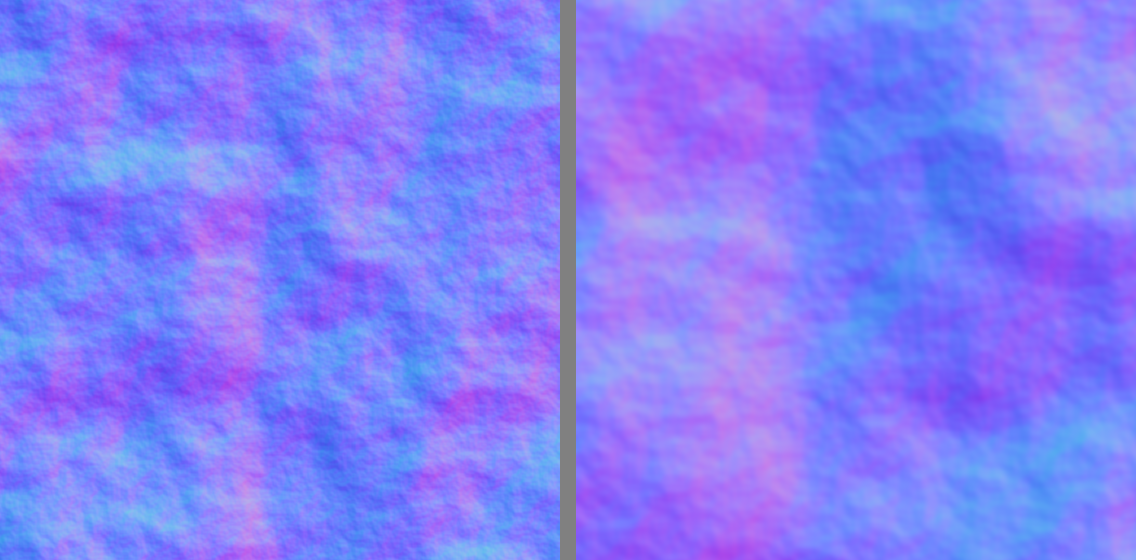
Left, the full canvas; right, a detail of the centre.
A Shadertoy shader for this texture map:

```glsl
// Tangent-space normal map of a soft, cloudy relief.
// Sums the exact slopes of several octaves of gradient noise, then packs
// the resulting unit normal into colour (x = red, y = green, z = blue).

const int   OCTAVES       = 6;
const float BASE_CELLS    = 4.0;   // cells across the canvas, coarsest octave
const float LACUNARITY    = 2.0;   // frequency step between octaves
const float SLOPE_GAIN    = 0.76;  // slope kept from one octave to the next
const float BUMP_STRENGTH = 0.19;  // overall steepness of the relief
const vec2  OCTAVE_SHIFT  = vec2(0.37, 0.61); // keeps octave lattices apart
const float TAU           = 6.2831853;

// Integer hash of a lattice point, in 0..1
float hash(ivec2 cell, int seed) {
    uint h = uint(cell.x) * 1597u + uint(cell.y) * 51749u + uint(seed) * 7919u;
    h = (h ^ (h >> 15)) * 73471u;
    h = (h ^ (h >> 13)) * 91813u;
    h ^= h >> 16;
    return float(h & 65535u) / 65536.0;
}

// Random unit gradient at a lattice point
vec2 latticeGradient(ivec2 cell, int seed) {
    float angle = TAU * hash(cell, seed);
    return vec2(cos(angle), sin(angle));
}

// Analytic slope of gradient noise with quintic interpolation
vec2 noiseSlope(vec2 p, int seed) {
    ivec2 cell = ivec2(floor(p));
    vec2 f = fract(p);
    vec2 blend = f * f * f * (f * (f * 6.0 - 15.0) + 10.0);
    vec2 blendSlope = 30.0 * f * f * (f * (f - 2.0) + 1.0);

    // Corner gradients and their ramps
    vec2 ga = latticeGradient(cell, seed);
    vec2 gb = latticeGradient(cell + ivec2(1, 0), seed);
    vec2 gc = latticeGradient(cell + ivec2(0, 1), seed);
    vec2 gd = latticeGradient(cell + ivec2(1, 1), seed);
    float a = dot(ga, f);
    float b = dot(gb, f - vec2(1.0, 0.0));
    float c = dot(gc, f - vec2(0.0, 1.0));
    float d = dot(gd, f - vec2(1.0, 1.0));

    vec2 blendedGradient = mix(mix(ga, gb, blend.x), mix(gc, gd, blend.x), blend.y);
    return blendedGradient
         + blendSlope * (blend.yx * (a - b - c + d) + vec2(b, c) - a);
}

// Layered slope of the whole relief
vec2 reliefSlope(vec2 uv) {
    vec2 slope = vec2(0.0);
    float cells = BASE_CELLS;
    float weight = 1.0;
    for (int i = 0; i < OCTAVES; i++) {
        slope += weight * noiseSlope(uv * cells + OCTAVE_SHIFT * float(i + 1), i + 1);
        cells *= LACUNARITY;
        weight *= SLOPE_GAIN;
    }
    return slope;
}

void mainImage(out vec4 fragColor, in vec2 fragCoord) {
    vec2 uv = fragCoord / iResolution.y;
    vec3 normal = normalize(vec3(-BUMP_STRENGTH * reliefSlope(uv), 1.0));
    fragColor = vec4(0.5 + 0.5 * normal, 1.0);
}
```
